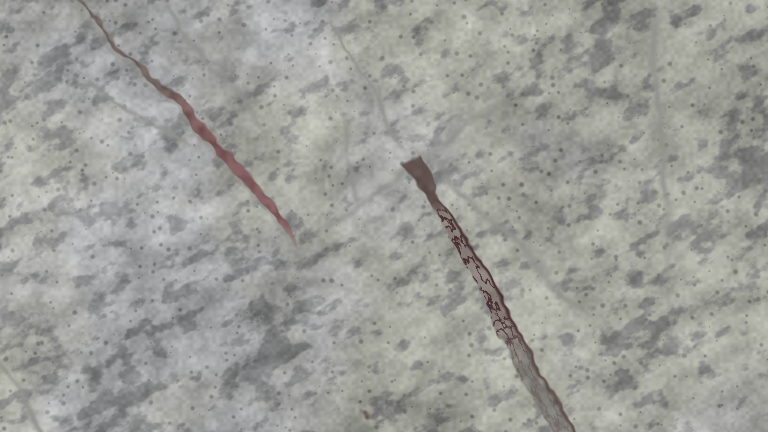
A Shadertoy shader for this texture:

```glsl
// Mottled grey marble slab with slanting flecks, faint seams and two maroon veins.

const vec3 WARM_STONE = vec3(1.0, 1.005, 0.945);
const vec3 COOL_STONE = vec3(0.995, 1.0, 1.008);
const vec3 SEAM_GREY = vec3(0.565, 0.57, 0.55);
const vec3 BROWN = vec3(0.39, 0.34, 0.32);
const vec3 ROSE = vec3(0.47, 0.31, 0.32);
const vec3 MAROON = vec3(0.26, 0.16, 0.16);
const float BASE_TONE = 0.65;
const float FLECK_DEPTH = 0.14;
const float PIT_DEPTH = 0.15;
const float GRAIN_ANGLE = 0.5;

// Fine veins: start and end point.
const vec4 SEAMS[8] = vec4[8](
    vec4(0.36, 1.02, 0.63, 0.67), vec4(0.74, 0.98, 0.95, 0.64),
    vec4(0.80, 0.73, 0.83, 0.51), vec4(0.94, 0.68, 1.40, 0.24),
    vec4(1.20, 0.80, 0.72, 0.43), vec4(1.51, 1.02, 1.54, 0.30),
    vec4(0.18, 0.81, 0.46, 0.66), vec4(-0.02, 0.18, 0.12, -0.02));

// Dark clouds: centre and radius.
const vec3 CLOUDS[8] = vec3[8](
    vec3(1.39, 0.88, 0.17), vec3(1.72, 0.66, 0.14), vec3(0.63, 0.20, 0.13),
    vec3(0.08, 0.45, 0.13), vec3(0.28, 0.07, 0.10), vec3(1.50, 0.25, 0.15),
    vec3(0.06, 0.80, 0.12), vec3(1.47, 0.52, 0.10));

float hash(vec2 p) {
    vec3 q = fract(vec3(p.xyx) * 0.1031);
    q += dot(q, q.yzx + 33.33);
    return fract((q.x + q.y) * q.z);
}

float noise(vec2 p) {
    vec2 i = floor(p), f = fract(p);
    f = f * f * (3.0 - 2.0 * f);
    return mix(mix(hash(i), hash(i + vec2(1, 0)), f.x),
               mix(hash(i + vec2(0, 1)), hash(i + vec2(1, 1)), f.x), f.y);
}

float fbm(vec2 p) {
    float sum = 0.0, amp = 0.533;
    for (int i = 0; i < 4; i++) {
        sum += amp * noise(p);
        p = mat2(1.6, 1.2, -1.2, 1.6) * p + 17.3;
        amp *= 0.5;
    }
    return sum;
}

// Scattered round pits, one in some of the cells.
float pits(vec2 p) {
    float mask = 0.0;
    vec2 cell = floor(p);
    for (int y = -1; y <= 1; y++)
    for (int x = -1; x <= 1; x++) {
        vec2 c = cell + vec2(x, y);
        vec2 centre = c + vec2(hash(c + 3.1), hash(c + 71.7));
        float radius = 0.28 * hash(c + 29.0);
        float dotMask = 1.0 - smoothstep(radius * 0.4, radius + 0.08, length(p - centre));
        mask = max(mask, dotMask * step(0.72, hash(c + 51.0)));
    }
    return mask;
}

// Position along a segment (0 to 1) and signed distance to its line.
vec2 along(vec2 p, vec2 a, vec2 b) {
    vec2 d = b - a, r = p - a;
    return vec2(dot(r, d) / dot(d, d), (d.x * r.y - d.y * r.x) / length(d));
}

float span(float t, float fade) {
    return smoothstep(0.0, fade, t) * (1.0 - smoothstep(1.0 - fade, 1.0, t));
}

float band(float d, float halfWidth) {
    return 1.0 - smoothstep(halfWidth - 0.003, halfWidth + 0.003, abs(d));
}

vec3 stone(vec2 p) {
    float c = cos(GRAIN_ANGLE), s = sin(GRAIN_ANGLE);
    vec2 grain = mat2(c, -s, s, c) * p * vec2(0.75, 1.15);
    float cloud = 0.9 * (fbm(p * 5.0 + 9.0) - 0.5);
    for (int i = 0; i < 8; i++) {
        vec2 r = (p - CLOUDS[i].xy) / CLOUDS[i].z;
        cloud += 0.8 * exp(-dot(r, r) * 1.4);
    }
    float fleck = smoothstep(0.54, 0.76, fbm(grain * 32.0) + 0.2 * cloud);
    float tone = BASE_TONE + 0.16 * (fbm(p * 4.0 + 40.0) - 0.5)
        + 0.26 * (fbm(grain * 20.0 + 60.0) - 0.5) + 0.08 * (noise(p * 115.0) - 0.5);
    tone -= FLECK_DEPTH * fleck + PIT_DEPTH * pits(p * 42.0) * (1.0 - fleck);
    float warmth = smoothstep(0.3, 0.65, fbm(p * 3.0 + 5.0) + 0.12 * (p.x + p.y - 1.3));
    return tone * mix(COOL_STONE, WARM_STONE, warmth * (1.0 - 0.7 * fleck));
}

void mainImage(out vec4 fragColor, in vec2 fragCoord) {
    vec2 p = fragCoord / iResolution.y;
    vec3 col = stone(p);
    vec2 warp = vec2(fbm(p * 9.0 + 2.0), fbm(p * 9.0 + 31.0)) - 0.5;
    float rough = noise(p * 60.0) - 0.5;

    // Faint grey seams
    for (int i = 0; i < 8; i++) {
        vec2 v = along(p + 0.06 * warp, SEAMS[i].xy, SEAMS[i].zw);
        float width = mix(0.004, 0.011, hash(vec2(i, 4)));
        float line = exp(-v.y * v.y / (width * width)) * span(v.x, 0.15);
        col = mix(col, SEAM_GREY, line * (0.45 + 0.6 * noise(p * 25.0)));
    }

    // Left vein: thin brown thread widening into rose
    vec2 v = along(p + 0.07 * warp, vec2(0.13, 1.03), vec2(0.72, 0.41));
    v.y -= 0.018 * sin(3.14159 * v.x);
    float swell = smoothstep(0.25, 0.5, v.x) * (1.0 - smoothstep(0.8, 1.0, v.x));
    float body = band(v.y, 0.004 + 0.007 * swell + 0.006 * rough) * span(v.x, 0.12);
    vec3 pigment = mix(BROWN, ROSE, smoothstep(0.3, 0.6, v.x)) + 0.14 * rough;
    col = mix(col, SEAM_GREY, 0.5 * band(v.y + 0.006, 0.012) * span(v.x, 0.1));
    col = mix(col, pigment, 0.85 * body);

    // Right vein: blunt brown head, maroon web, grey tail
    v = along(p + 0.04 * warp, vec2(0.95, 0.635), vec2(1.31, 0.0));
    float head = 1.0 - smoothstep(0.14, 0.24, v.x);
    float tail = smoothstep(0.55, 0.8, v.x);
    float halfWidth = mix(0.023, 0.014, smoothstep(0.0, 0.17, v.x))
        + 0.009 * smoothstep(0.2, 0.45, v.x) + 0.006 * rough;
    body = band(v.y, halfWidth) * smoothstep(0.0, 0.015, v.x);
    float web = 1.0 - smoothstep(0.03, 0.1, abs(fbm(vec2(v.x * 28.0, v.y * 75.0)) - 0.5));
    float rim = smoothstep(0.45, 0.85, v.y / halfWidth);
    float dark = max(web * (1.0 - 0.75 * tail), rim * (1.0 - 0.4 * tail));
    vec3 filling = mix(vec3(0.52, 0.48, 0.46), vec3(0.50, 0.49, 0.47), tail) + 0.12 * rough;
    filling = mix(filling, MAROON, dark);
    filling = mix(filling, mix(BROWN, MAROON, 0.25) + 0.08 * rough, head);
    col = mix(col, filling, 0.92 * body);

    // Brown knot at the lower edge
    float knot = length((p - vec2(0.85, 0.035)) * vec2(1.0, 0.8)) + 0.12 * warp.x + 0.03 * rough;
    col = mix(col, mix(MAROON, BROWN, noise(p * 70.0)), 0.75 * (1.0 - smoothstep(0.012, 0.03, knot)));

    fragColor = vec4(clamp(col, 0.0, 1.0), 1.0);
}
```
